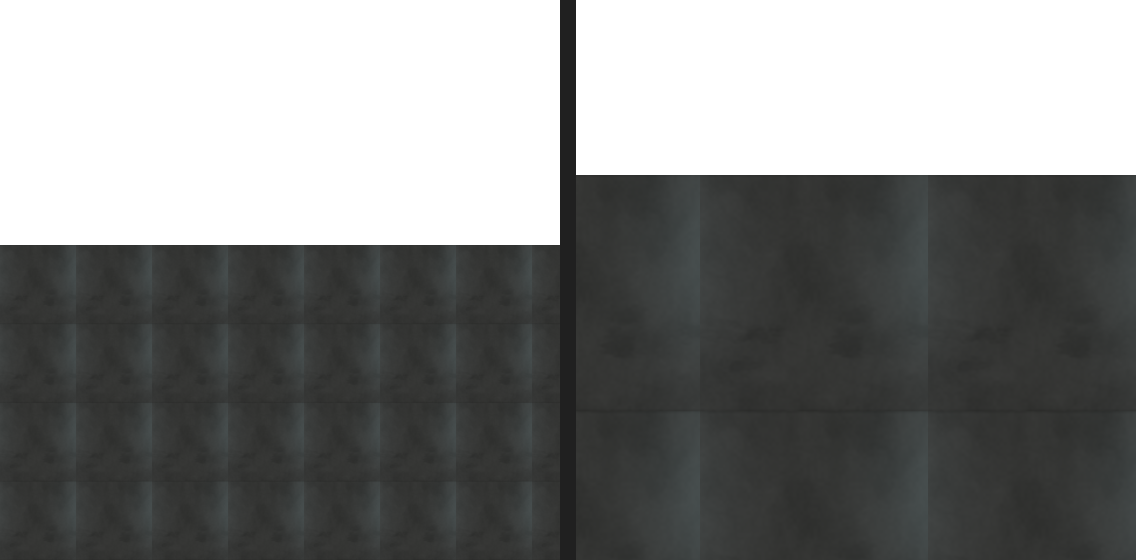
Left, the full canvas; right, a detail of the centre.
This pattern is drawn by a Shadertoy shader. Its source:

```glsl
const vec2 TILE_SIZE = vec2(0.1357, 0.140625);
const float FLOOR_TOP = 0.5625;
const vec3 WALL = vec3(1.0);
const vec3 SLATE = vec3(0.203, 0.205, 0.200);
const vec3 RIGHT_SHEEN = vec3(0.080, 0.106, 0.112);
const vec3 LEFT_SHEEN = vec3(0.038, 0.048, 0.050);

float hash21(vec2 p) {
    vec3 q = fract(p.xyx * 0.1031);
    q += dot(q, q.yzx + 33.33);
    return fract((q.x + q.y) * q.z);
}

float valueNoise(vec2 p) {
    vec2 cell = floor(p);
    vec2 f = fract(p);
    f = f * f * (3.0 - 2.0 * f);
    float low = mix(hash21(cell), hash21(cell + vec2(1, 0)), f.x);
    float high = mix(hash21(cell + vec2(0, 1)), hash21(cell + vec2(1, 1)), f.x);
    return mix(low, high, f.y);
}

float fbm(vec2 p, int octaves) {
    float sum = 0.0;
    float amplitude = 0.5;
    for (int i = 0; i < octaves; i++) {
        sum += amplitude * (valueNoise(p) - 0.5);
        p = mat2(1.6, 1.2, -1.2, 1.6) * p + 17.3;
        amplitude *= 0.55;
    }
    return sum;
}

// Cloudy stains, upright streaks and fine grain
float wear(vec2 p) {
    vec2 warp = vec2(fbm(p * 4.0 + 3.1, 3), fbm(p * 4.0 + 8.7, 3));
    float clouds = fbm(p * vec2(4.0, 5.0) + warp * 1.5 + 21.0, 5);
    float streaks = fbm(p * vec2(15.0, 6.0) + warp + 40.0, 3);
    float grain = valueNoise(p * 65.0 + 70.0) - 0.5;
    float stain = smoothstep(0.02, 0.25, fbm(p * vec2(6.0, 12.0) + 55.0, 4));
    float stainBand = exp(-pow((p.y - 0.27) / 0.16, 2.0));
    return clouds * 0.050 + streaks * 0.024 + grain * 0.009
         - stain * stainBand * 0.025;
}

// Cool light along both sides, strongest above the middle on the right
vec3 sheen(vec2 p) {
    float right = exp(-pow((1.0 - p.x) / 0.21, 1.3));
    float left = exp(-pow(p.x / 0.17, 1.3));
    float rise = mix(0.22, 1.0, smoothstep(0.0, 0.62, p.y));
    float fall = mix(1.0, 0.68, smoothstep(0.70, 1.0, p.y));
    return (RIGHT_SHEEN * right + LEFT_SHEEN * left) * rise * fall;
}

vec3 tileColor(vec2 p) {
    vec2 toEdge = min(p, 1.0 - p);
    float joint = 1.0 - smoothstep(0.0, 0.014, toEdge.y);
    float middle = exp(-pow((p.x - 0.5) / 0.32, 2.0));
    vec3 color = SLATE + sheen(p) + wear(p);
    color -= vec3(0.009, 0.009, 0.011) * middle;
    return color - 0.018 * joint;
}

vec3 scene(vec2 uv) {
    if (uv.y > FLOOR_TOP) return WALL;
    return tileColor(fract(uv / TILE_SIZE));
}

void mainImage(out vec4 fragColor, in vec2 fragCoord) {
    // Average a 3 by 3 grid to smooth every tile edge
    vec3 color = vec3(0.0);
    for (int y = -1; y <= 1; y++) {
        for (int x = -1; x <= 1; x++) {
            vec2 offset = vec2(x, y) / 3.0;
            color += scene((fragCoord + offset) / iResolution.xy);
        }
    }
    fragColor = vec4(color / 9.0, 1.0);
}
```
